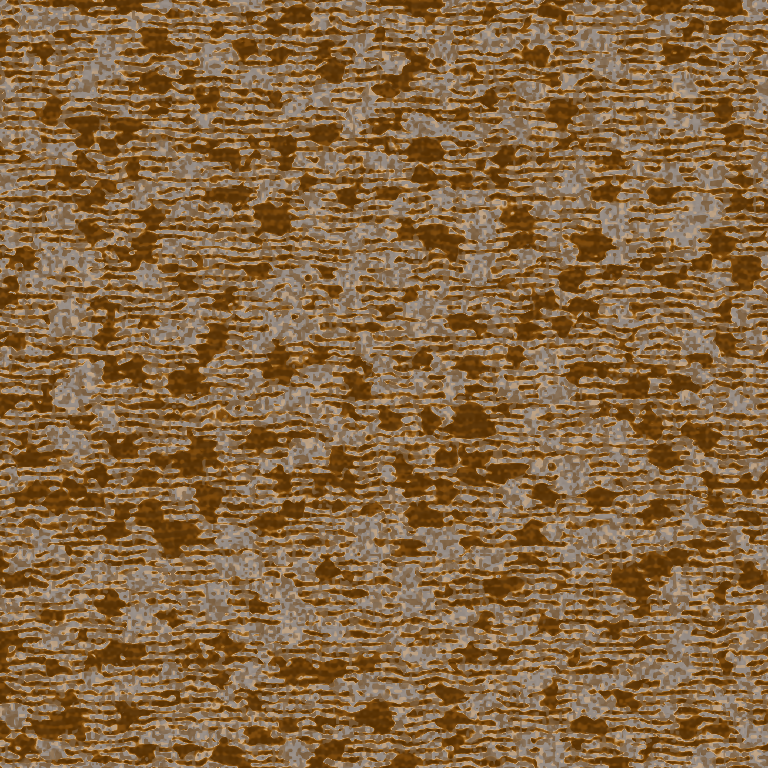
Write a three.js fragment shader that draws this texture.

```glsl
varying vec2 vUv;

const float TAU = 6.2831853;
const vec3 DARK_BROWN = vec3(0.36, 0.21, 0.03);
const vec3 BROWN = vec3(0.48, 0.28, 0.04);
const vec3 OCHRE = vec3(0.65, 0.44, 0.16);
const vec3 CREAM = vec3(0.80, 0.66, 0.50);
const vec3 GREY = vec3(0.59, 0.55, 0.52);
const vec3 TAUPE = vec3(0.50, 0.39, 0.27);

float hash(vec2 cell, float seed) {
  return fract(sin(dot(cell, vec2(127.1, 311.7)) + seed * 17.3) * 43758.55);
}

// Smooth noise centred on zero
float signedNoise(vec2 p, float seed) {
  vec2 cell = floor(p);
  vec2 f = fract(p);
  f = f * f * (3.0 - 2.0 * f);
  float low = mix(hash(cell, seed), hash(cell + vec2(1.0, 0.0), seed), f.x);
  float high = mix(hash(cell + vec2(0.0, 1.0), seed), hash(cell + 1.0, seed), f.x);
  return mix(low, high, f.y) - 0.5;
}

// Horizontal threads with a jagged waver
float threads(vec2 uv, float rows) {
  float waver = 0.65 * signedNoise(uv * vec2(28.0, 36.0), 1.0)
              + 0.40 * signedNoise(uv * vec2(85.0, 80.0), 2.0);
  return sin(TAU * (uv.y * rows + waver));
}

// Scattered ragged spots: positive are raised, negative are sunken
float slubs(vec2 uv, vec2 count, float seed) {
  vec2 ragged = vec2(signedNoise(uv * 75.0, seed + 1.0), signedNoise(uv * 75.0, seed + 2.0));
  vec2 p = uv * count + 0.55 * ragged;
  vec2 home = floor(p);
  float total = 0.0;
  for (int j = -1; j <= 1; j++) {
    for (int i = -1; i <= 1; i++) {
      vec2 cell = home + vec2(float(i), float(j));
      vec2 centre = cell + vec2(hash(cell, seed + 3.0), hash(cell, seed + 4.0));
      float radius = mix(0.22, 0.54, hash(cell, seed + 5.0));
      float side = hash(cell, seed + 6.0) < 0.5 ? -1.0 : 1.0;
      float reach = length(p - centre) / radius;
      total += side * (1.0 - smoothstep(0.65, 1.1, reach));
    }
  }
  return clamp(total, -1.0, 1.0);
}

// Fine crossing yarns
float weave(vec2 uv, float count) {
  float upright = signedNoise(uv * vec2(count, count * 0.35), 11.0);
  float level = signedNoise(uv * vec2(count * 0.3, count), 12.0);
  float grain = signedNoise(uv * count, 13.0);
  return 0.4 * upright + 0.3 * level + 0.5 * grain;
}

// Height to dye: sunken brown, ochre rim, cream edge, grey top
vec3 dye(float height, float speck, float curl) {
  vec3 ground = mix(DARK_BROWN, BROWN, smoothstep(-0.75, -0.25, height + 0.5 * speck));
  vec3 top = mix(GREY, CREAM, 0.7 * smoothstep(0.16, 0.32, curl));
  top = mix(top, TAUPE, smoothstep(0.1, 0.24, -curl));
  vec3 colour = mix(ground, OCHRE, smoothstep(-0.26, -0.04, height));
  colour = mix(colour, CREAM, smoothstep(-0.04, 0.12, height));
  return mix(colour, top, smoothstep(0.1, 0.32, height));
}

void main() {
  float slub = slubs(vUv, vec2(23.0, 31.0), 20.0);
  float yarn = weave(vUv, 225.0);
  float patches = signedNoise(vUv * vec2(48.0, 85.0), 3.0);

  // Slubs smother the threads around them
  float stripes = 0.62 * threads(vUv, 78.0) + 0.85 * patches + 1.25 * yarn;
  float height = stripes * (1.0 - 0.65 * abs(slub)) + 0.72 * slub + 0.06;

  float speck = signedNoise(vUv * 240.0, 8.0);
  float curl = signedNoise(vUv * vec2(190.0, 220.0), 9.0);
  vec3 colour = dye(height, speck, curl);

  // Worn flecks everywhere but in the sunken slubs
  float fleck = signedNoise(vUv * vec2(230.0, 170.0), 10.0);
  float worn = smoothstep(0.08, 0.26, fleck) * (1.0 - smoothstep(0.2, 0.7, -slub));
  colour = mix(colour, TAUPE, 0.75 * worn);
  gl_FragColor = vec4(colour + 0.05 * speck, 1.0);
}
```
